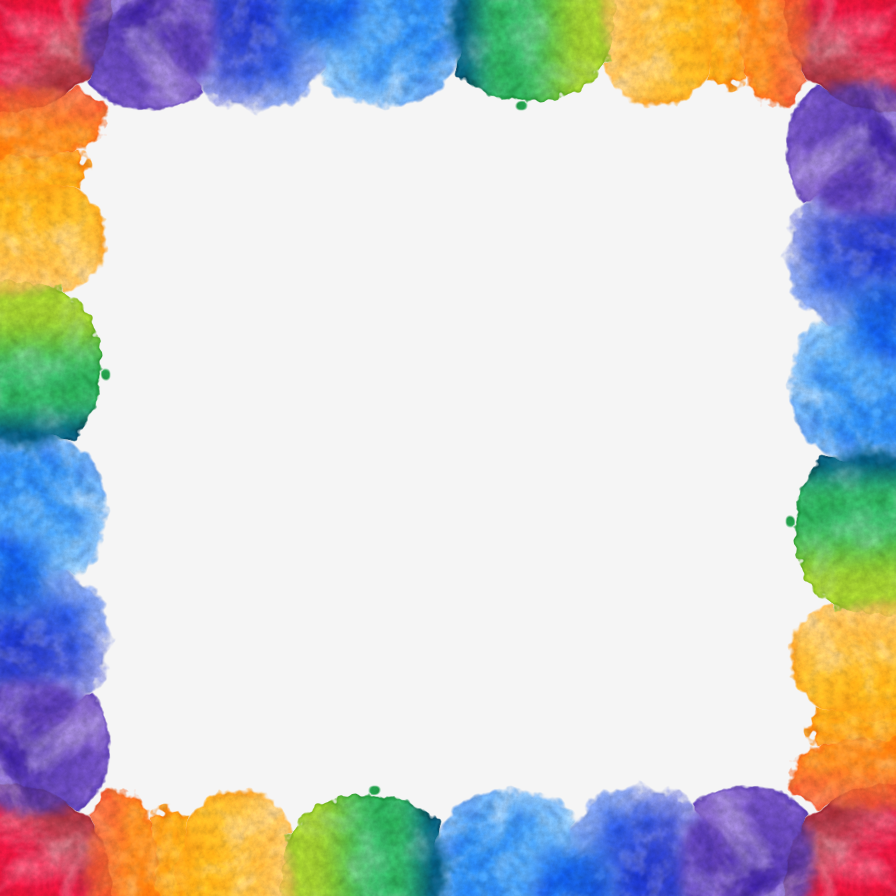
This background is drawn by a three.js fragment shader. Its source:

```glsl
// Rainbow watercolour blots framing a pale sheet, repeated by quarter turns.
#define PAPER vec3(0.9615)
#define BORDER_DEPTH 0.15
#define EDGE_BLUR 0.0014
#define SEAM_BLUR 0.020
#define RIM_WIDTH 0.006
#define WASH_SCALE 19.0
#define WASH_CONTRAST 1.7
#define GRAIN_SCALE 105.0
#define GRAIN_AMOUNT 0.26
#define GLAZE 0.25

varying vec2 vUv;

vec2 hashGradient(vec2 cell) {
  vec2 h = vec2(dot(cell, vec2(127.1, 311.7)), dot(cell, vec2(269.5, 183.3)));
  return 2.0 * fract(sin(h) * 43758.5) - 1.0;
}

float gradientNoise(vec2 p) {
  vec2 i = floor(p), f = fract(p);
  vec2 u = f * f * f * (f * (f * 6.0 - 15.0) + 10.0);
  float a = dot(hashGradient(i), f);
  float b = dot(hashGradient(i + vec2(1.0, 0.0)), f - vec2(1.0, 0.0));
  float c = dot(hashGradient(i + vec2(0.0, 1.0)), f - vec2(0.0, 1.0));
  float d = dot(hashGradient(i + 1.0), f - 1.0);
  return mix(mix(a, b, u.x), mix(c, d, u.x), u.y);
}

float fbm(vec2 p) {
  float sum = 0.0, amplitude = 0.6;
  for (int i = 0; i < 4; i++) {
    sum += amplitude * gradientNoise(p);
    p = mat2(1.6, 1.2, -1.2, 1.6) * p + 3.7;
    amplitude *= 0.55;
  }
  return sum;
}

// One blot; paint.a marks wet areas. finish = (roughness, feathering, dark core).
void blot(inout vec4 paint, vec2 q, vec2 center, vec2 radius,
          vec3 inkStart, vec3 inkEnd, vec3 finish) {
  vec2 local = (q - center) / radius;
  vec2 l = abs(local);
  float size = min(radius.x, radius.y);
  float dist = (pow(pow(l.x, 2.3) + pow(l.y, 2.3), 1.0 / 2.3) - 1.0) * size;
  if (dist > 0.025) return;

  // Ragged outline, crisp on dry paper and blurred on wet paint
  vec2 seed = q + center * 7.0;
  dist += finish.x * (0.013 * fbm(seed * 32.0) + 0.006 * gradientNoise(seed * 95.0));
  float softness = EDGE_BLUR + 0.005 * finish.y + SEAM_BLUR * paint.a;
  float coverage = 1.0 - smoothstep(-softness, EDGE_BLUR, dist);
  if (coverage <= 0.0) return;

  // Pigment flow, pooling, rim and granulation
  float wash = WASH_CONTRAST * fbm(seed * WASH_SCALE + gradientNoise(seed * 9.0));
  vec3 ink = mix(inkStart, inkEnd, smoothstep(-0.8, 0.8, local.x + 0.5 * wash));
  float rim = 1.0 - smoothstep(0.0, RIM_WIDTH, -dist);
  float core = finish.z * exp(-3.5 * dot(local, local));
  float pool = 0.8 * wash + core + 0.5 * rim * (1.0 - finish.y);
  ink = mix(ink, ink * ink, clamp(pool, 0.0, 1.0));
  float feather = finish.y * (1.0 - smoothstep(0.0, 0.04, -dist));
  float bleach = 0.55 * feather - 0.5 * min(wash, 0.0);
  ink = mix(ink, PAPER, clamp(bleach, 0.0, 0.7));
  ink *= 1.0 + GRAIN_AMOUNT * fbm(seed * GRAIN_SCALE);

  vec3 glazed = ink * mix(vec3(1.0), paint.rgb, GLAZE);
  paint = mix(paint, vec4(glazed, 1.0), coverage);
}

// All blots of one side: q.x runs clockwise along it, q.y is depth inward.
void paintSide(inout vec4 paint, vec2 q) {
  vec3 indigo = vec3(0.33, 0.37, 0.85), cobalt = vec3(0.13, 0.43, 0.88);
  vec3 sky = vec3(0.36, 0.68, 0.97), azure = vec3(0.18, 0.56, 0.95);
  vec3 teal = vec3(0.02, 0.40, 0.53), leaf = vec3(0.22, 0.73, 0.42);
  vec3 lime = vec3(0.66, 0.82, 0.20), honey = vec3(1.0, 0.78, 0.36);
  vec3 gold = vec3(1.0, 0.74, 0.12), amber = vec3(1.0, 0.56, 0.07);
  vec3 coral = vec3(0.97, 0.43, 0.25), violet = vec3(0.49, 0.36, 0.79);

  blot(paint, q, vec2(0.286, 0.022), vec2(0.086, 0.102),
       indigo, vec3(0.29, 0.50, 0.93), vec3(1.1, 0.7, 0.8));
  blot(paint, q, vec2(0.430, 0.015), vec2(0.092, 0.104),
       sky, azure, vec3(0.9, 0.6, 0.1));
  blot(paint, q, vec2(0.360, 0.0), vec2(0.058, 0.076),
       cobalt, azure, vec3(0.6, 0.4, 0.3));

  // Green blot blends from teal to lime, with a stray drop below
  vec3 greenStart = mix(teal, leaf, smoothstep(0.51, 0.56, q.x));
  vec3 greenEnd = mix(leaf, lime, smoothstep(0.57, 0.65, q.x));
  blot(paint, q, vec2(0.590, 0.015), vec2(0.096, 0.097),
       greenStart, greenEnd, vec3(1.2, 0.0, 0.0));
  blot(paint, q, vec2(0.582, 0.118), vec2(0.006, 0.005),
       leaf, leaf, vec3(0.1, 0.0, 0.3));

  blot(paint, q, vec2(0.733, 0.012), vec2(0.070, 0.106),
       honey, gold, vec3(0.7, 0.1, 0.0));
  blot(paint, q, vec2(0.868, 0.022), vec2(0.044, 0.096),
       amber, coral, vec3(1.1, 0.1, 0.0));
  blot(paint, q, vec2(0.812, -0.005), vec2(0.046, 0.102),
       gold, amber, vec3(1.1, 0.0, 0.1));
  blot(paint, q, vec2(0.167, 0.036), vec2(0.084, 0.086),
       violet, violet, vec3(0.6, 0.0, 0.8));
}

void main() {
  vec4 paint = vec4(PAPER, 0.0);
  vec2 p = vUv - 0.5;
  vec2 inset = 0.5 - abs(p);

  if (min(inset.x, inset.y) < BORDER_DEPTH) {
    // Crimson corners, dulled toward the inner tip
    vec3 crimson = mix(vec3(0.92, 0.10, 0.27), vec3(0.74, 0.27, 0.33),
                       smoothstep(0.07, 0.15, inset.x + inset.y));
    blot(paint, inset, vec2(0.0), vec2(0.124), crimson, crimson, vec3(0.7, 0.0, 0.1));
    // Four sides by quarter turns
    for (int side = 0; side < 4; side++) {
      paintSide(paint, vec2(0.5 + p.x, 0.5 - p.y));
      p = vec2(-p.y, p.x);
    }
  }
  gl_FragColor = vec4(clamp(paint.rgb, 0.0, 1.0), 1.0);
}
```
